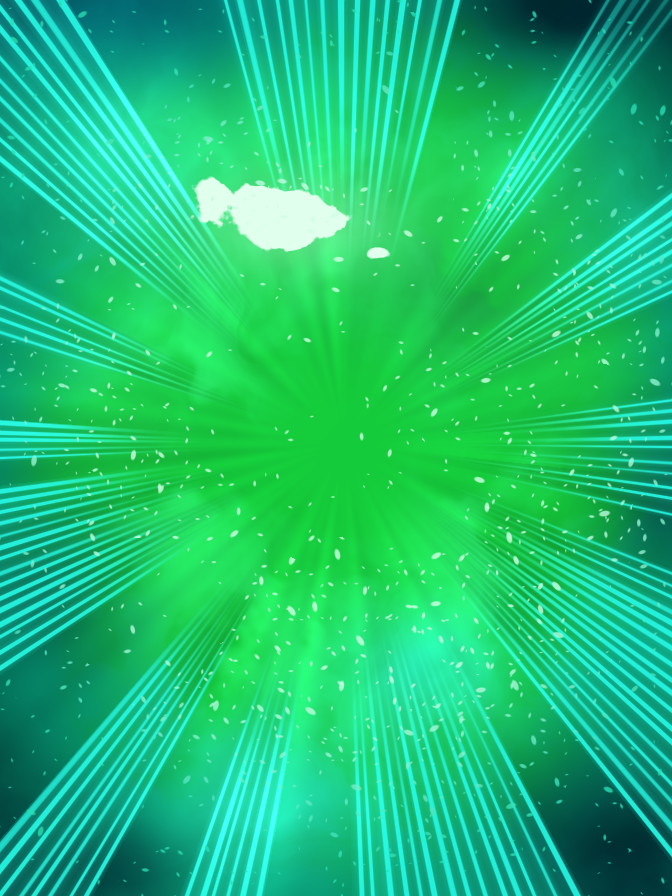
This background is drawn by a WebGL 2 fragment shader. Its source:

```glsl
#version 300 es
precision highp float;
// Bundles of cyan light rays bursting through green mist with drifting sparks.

uniform vec2 u_resolution;
out vec4 outColor;

const vec2 BURST = vec2(0.384, 0.505);
const vec3 DEEP = vec3(0.0, 0.13, 0.17);
const vec3 TEAL = vec3(0.02, 0.56, 0.42);
const vec3 GREEN = vec3(0.08, 0.80, 0.23);
const vec3 MINT = vec3(0.17, 0.92, 0.44);
const vec3 AQUA = vec3(0.15, 0.87, 0.70);
const vec3 CYAN = vec3(0.14, 0.96, 0.88);
const vec3 PALE = vec3(0.82, 1.0, 0.90);

// Each bundle: start angle, angular span (degrees), ray count, inner radius.
const vec4 BUNDLES[12] = vec4[12](
  vec4(122, 19, 11, 0.12), vec4(153, 10, 5, 0.08), vec4(176, 7, 5, 0.12),
  vec4(187, 27, 15, 0.10), vec4(229, 12, 8, 0.13), vec4(250, 10, 6, 0.20),
  vec4(271, 27, 14, 0.18), vec4(308, 31, 18, 0.08), vec4(347, 22, 10, 0.08),
  vec4(24, 14, 8, 0.07), vec4(52, 8, 6, 0.12), vec4(75, 31, 15, 0.18));

float hash(vec2 p) {
  vec3 q = fract(vec3(p.xyx) * 0.1031);
  q += dot(q, q.yzx + 33.33);
  return fract((q.x + q.y) * q.z);
}

float noise(vec2 p) {
  vec2 i = floor(p), f = fract(p);
  f = f * f * (3.0 - 2.0 * f);
  return mix(mix(hash(i), hash(i + vec2(1, 0)), f.x),
             mix(hash(i + vec2(0, 1)), hash(i + vec2(1, 1)), f.x), f.y);
}

float fbm(vec2 p) {
  float sum = 0.0, amp = 0.5;
  for (int i = 0; i < 5; i++) {
    sum += amp * noise(p);
    p = mat2(1.6, 1.2, -1.2, 1.6) * p + 7.3;
    amp *= 0.5;
  }
  return sum;
}

float glow(vec2 p, float x, float y, float w, float h) {
  vec2 d = (p - vec2(x, y)) / vec2(w, h);
  return exp(-dot(d, d));
}

float disc(float d, float radius, float soft) {
  return 1.0 - smoothstep(radius - soft, radius + soft, d);
}

// Returns ray light in x and the extent of the bundle in y.
vec2 rayBundle(float degree, float r, vec4 bundle, float pixel) {
  float t = mod(degree - bundle.x, 360.0) / bundle.y;
  if (t > 1.0) return vec2(0);
  float cell = floor(t * bundle.z);
  vec2 seed = vec2(cell, bundle.x);
  float offset = fract(t * bundle.z) - 0.5 + 0.35 * (hash(seed) - 0.5);
  float d = abs(offset) * radians(bundle.y / bundle.z) * r;
  float width = 0.0004 + r * mix(0.002, 0.006, hash(seed + 9.0));
  float start = bundle.w + 0.06 * hash(seed + 4.0);
  float fade = smoothstep(start, start + 0.22, r);
  float light = disc(d, width, pixel) * mix(0.55, 1.0, hash(seed + 2.0));
  light += 0.3 * exp(-d / (width * 2.0));
  float extent = smoothstep(0.0, 0.12, t) * smoothstep(1.0, 0.88, t);
  return vec2(light, extent) * fade;
}

// One tilted fleck per grid cell, kept at random.
float flecks(vec2 p, float scale, float density, float pixel) {
  vec2 cell = floor(p * scale);
  vec2 jitter = vec2(hash(cell + 3.1), hash(cell + 17.7));
  vec2 d = fract(p * scale) - mix(vec2(0.25), vec2(0.75), jitter);
  float a = 6.283 * hash(cell + 41.0);
  d = mat2(cos(a), sin(a), -sin(a), cos(a)) * d * vec2(0.65, 1.3);
  float size = mix(0.05, 0.15, hash(cell + 29.0));
  return disc(length(d), size, pixel * scale) * step(hash(cell + 53.0), density);
}

void main() {
  float pixel = 1.0 / u_resolution.y;
  vec2 p = gl_FragCoord.xy * pixel;
  vec2 d = p - BURST;
  float r = length(d);
  vec2 dir = d / max(r, 0.0001);
  float degree = degrees(atan(d.y, d.x));
  float warp = fbm(p * 6.0 + 11.0);
  float mist = fbm(p * 8.0 + 2.5 * warp);
  float edge = length(d / vec2(0.375, 0.5));

  // Green mist turning teal outwards and dark at the corners.
  vec3 color = mix(GREEN, MINT, 0.7 * smoothstep(0.35, 0.7, mist) * smoothstep(0.1, 0.5, edge));
  color = mix(color, TEAL, smoothstep(0.6, 1.1, edge + 0.4 * (mist - 0.5)));
  color = mix(color, DEEP, 0.7 * smoothstep(1.05, 1.5, edge + 0.4 * (warp - 0.5)));

  // Bright and dark patches of mist.
  float lime = glow(p, 0.33, 0.77, 0.20, 0.10) + 0.6 * glow(p, 0.13, 0.55, 0.11, 0.08)
             + 0.5 * glow(p, 0.62, 0.60, 0.10, 0.08) + 0.7 * glow(p, 0.18, 0.85, 0.10, 0.06)
             + 0.6 * glow(p, 0.58, 0.80, 0.12, 0.10);
  float aqua = glow(p, 0.48, 0.25, 0.10, 0.07) + 0.9 * glow(p, 0.29, 0.11, 0.11, 0.09)
             + 0.6 * glow(p, 0.14, 0.80, 0.11, 0.10) + 0.4 * glow(p, 0.70, 0.76, 0.08, 0.09);
  float dark = 1.2 * glow(p, 0.64, 1.0, 0.15, 0.07) + 0.8 * glow(p, 0.75, 0.45, 0.08, 0.08)
             + 1.1 * glow(p, 0.70, 0.04, 0.14, 0.12) + 0.6 * glow(p, 0.05, 0.34, 0.10, 0.09)
             + 0.7 * glow(p, 0.12, 0.02, 0.08, 0.06) + 0.7 * glow(p, 0.15, 1.0, 0.16, 0.06);
  color = mix(color, MINT, min(lime * (0.4 + 0.6 * mist), 0.85));
  color = mix(color, AQUA, min(aqua * (0.3 + 0.8 * mist), 0.85));
  color = mix(color, DEEP, min(dark * (0.4 + 0.7 * warp), 0.92));
  color += vec3(0.0, 0.04, 0.14) * glow(p, 0.1, 1.0, 0.2, 0.1);
  color *= 1.0 - 0.25 * glow(p, 0.53, 0.68, 0.10, 0.08) * smoothstep(0.3, 0.6, mist);
  color *= 1.0 + 0.3 * (mist - 0.5) * smoothstep(0.05, 0.25, r);

  // Soft radial streaks around the burst.
  float streak = noise(dir * 12.0 + 30.0);
  color *= 1.0 + 0.16 * (streak - 0.5) * smoothstep(0.02, 0.15, r);

  // Ray bundles, with a haze that fills them far from the burst.
  vec2 rays = vec2(0);
  for (int i = 0; i < 12; i++) rays += rayBundle(degree, r, BUNDLES[i], pixel);
  float far = smoothstep(0.22, 0.42, r);
  color *= 1.0 - 0.2 * rays.y * (1.0 - far);
  float dim = 1.0 - 0.65 * glow(p, 0.72, 0.99, 0.14, 0.12);
  color = mix(color, AQUA, 0.16 * rays.y * far * dim);
  vec3 rayColor = mix(MINT, CYAN, smoothstep(0.15, 0.36, r));
  color = mix(color, rayColor, min(rays.x * dim, 0.95));
  color += PALE * 0.3 * rays.x * (lime + aqua) * mist;

  // Ragged white cloud with a small companion.
  vec2 c = p - vec2(0.315, 0.762);
  c.y += 0.2 * c.x;
  float ragged = 1.5 * (fbm(p * 30.0) - 0.5);
  float taper = mix(0.037, 0.022, smoothstep(-0.05, 0.09, c.x));
  float cloud = disc(length(c / vec2(0.092, taper)) + ragged, 0.95, 0.06);
  vec2 companion = (p - vec2(0.423, 0.717)) / vec2(0.016, 0.008);
  cloud = max(cloud, disc(length(companion) + ragged, 0.8, 0.12));
  color = mix(color, PALE, 0.35 * glow(p, 0.33, 0.75, 0.11, 0.055));
  color = mix(color, vec3(0.88, 1.0, 0.93), cloud);

  // Scattered sparks, thickest in a ring around the burst.
  float ring = smoothstep(0.03, 0.2, r) * smoothstep(0.62, 0.25, r);
  float cluster = ring * smoothstep(0.3, 0.65, noise(p * 9.0 + 5.0));
  vec3 sparkColor = mix(PALE, AQUA, smoothstep(0.25, 0.5, r));
  for (int i = 0; i < 3; i++) {
    float scale = 36.0 * pow(1.5, float(i));
    float spark = flecks(p + float(i) * 3.7, scale, 0.06 + 0.25 * cluster, pixel);
    color = mix(color, sparkColor, 0.8 * spark);
  }
  outColor = vec4(clamp(color, 0.0, 1.0), 1.0);
}
```
